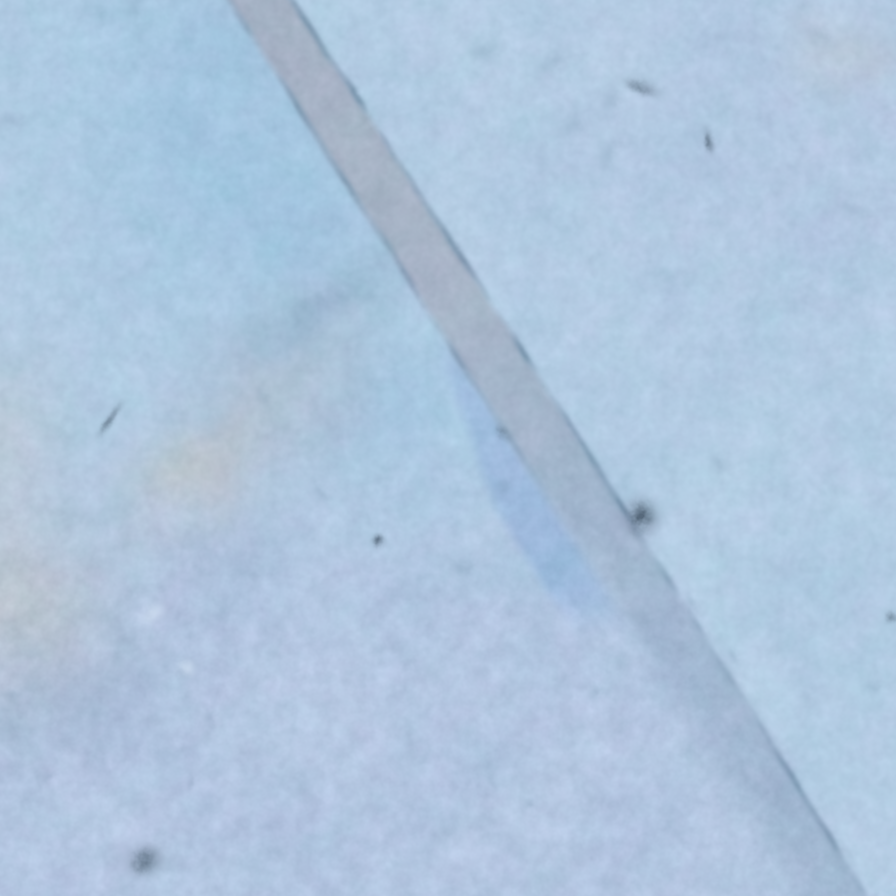
Give the GLSL for this texture, as a three.js fragment shader.

```glsl
// Weathered pale blue plaster crossed by a shallow diagonal groove, with stains and specks.
#define SLOPE 0.64
#define GROOVE_LEFT 0.256
#define GROOVE_RIGHT 0.326
#define EDGE_WIDTH 0.0045
#define MOTTLE 0.05
#define GRAIN 0.065
#define PLASTER vec3(0.70, 0.80, 0.89)
#define LAVENDER vec3(0.70, 0.775, 0.88)
#define WASH_BLUE vec3(0.63, 0.77, 0.875)
#define TAN vec3(0.74, 0.77, 0.80)
#define SHADE vec3(0.40, 0.51, 0.61)

varying vec2 vUv;

vec2 hash2(vec2 p) {
  vec3 q = fract(p.xyx * vec3(0.1031, 0.1030, 0.0973));
  q += dot(q, q.yzx + 33.33);
  return fract((q.xx + q.yz) * q.zy);
}

float corner(vec2 cell, vec2 offset, vec2 f) {
  return dot(hash2(cell + offset) * 2.0 - 1.0, f - offset);
}

float gradientNoise(vec2 p) {
  vec2 i = floor(p), f = fract(p);
  vec2 u = f * f * f * (f * (f * 6.0 - 15.0) + 10.0);
  vec2 e = vec2(1.0, 0.0);
  return mix(mix(corner(i, e.yy, f), corner(i, e.xy, f), u.x),
             mix(corner(i, e.yx, f), corner(i, e.xx, f), u.x), u.y);
}

float fbm(vec2 p) {
  float sum = 0.0, amp = 0.6;
  for (int i = 0; i < 4; i++) {
    sum += amp * gradientNoise(p);
    p = mat2(1.6, 1.2, -1.2, 1.6) * p + 17.3;
    amp *= 0.6;
  }
  return sum;
}

vec2 turn(vec2 p, float a) {
  return vec2(cos(a) * p.x + sin(a) * p.y, cos(a) * p.y - sin(a) * p.x);
}

// Soft elliptical stain or mark
float stain(vec2 p, vec2 center, vec2 radius, float angle) {
  vec2 q = turn(p - center, angle) / radius;
  return exp(-dot(q, q));
}

void main() {
  vec2 p = vUv;
  float t = 1.0 - p.y;
  float broad = fbm(p * 7.0 + 3.0);
  float fine = fbm(p * 34.0);
  vec2 w = p + 0.05 * vec2(broad, fbm(p * 9.0 + 40.0));
  vec2 ragged = p + 0.007 * vec2(fine, fbm(p * 45.0 + 11.0));

  // Distances to both groove edges, positive toward the right
  float wobble = 0.003 * gradientNoise(p * 24.0) + 0.0015 * fine;
  float left = (p.x - GROOVE_LEFT - SLOPE * t + wobble) * 0.842;
  float right = (p.x - GROOVE_RIGHT - SLOPE * t - 0.025 * t * (1.0 - t) + wobble) * 0.842;

  // Plaster washes
  float lower = (1.0 - smoothstep(0.25, 0.58, w.y)) * (1.0 - smoothstep(-0.02, 0.02, right));
  vec3 col = mix(PLASTER, LAVENDER, lower);
  col = mix(col, LAVENDER, 0.6 * stain(w, vec2(0.9, 0.85), vec2(0.3, 0.2), 0.0));
  float leftSide = 1.0 - smoothstep(-0.01, 0.02, left);
  col = mix(col, WASH_BLUE, 0.9 * leftSide * stain(w, vec2(0.27, 0.81), vec2(0.32, 0.17), -0.9));
  col = mix(col, WASH_BLUE, 0.7 * leftSide * stain(w, vec2(0.45, 0.57), vec2(0.11, 0.07), -0.9));
  col = mix(col, vec3(0.63, 0.71, 0.82), 0.65 * stain(w, vec2(0.08, 0.22), vec2(0.14, 0.06), 0.3));
  col = mix(col, vec3(0.66, 0.73, 0.84), 0.5 * stain(w, vec2(0.24, 0.38), vec2(0.08, 0.04), 0.5));

  // Tan stains and their bluish rim
  col = mix(col, vec3(0.68, 0.745, 0.82), 0.85 * stain(w, vec2(0.30, 0.55), vec2(0.16, 0.07), 0.8));
  col = mix(col, TAN, 0.85 * stain(w, vec2(0.215, 0.475), vec2(0.075, 0.045), 0.7));
  col = mix(col, TAN, 0.8 * stain(w, vec2(0.01, 0.33), vec2(0.09, 0.10), 0.3));
  col = mix(col, TAN, 0.5 * stain(w, vec2(0.0, 0.51), vec2(0.06, 0.09), 0.0));
  col = mix(col, TAN, 0.4 * stain(w, vec2(0.95, 0.94), vec2(0.06, 0.04), 0.0));
  col = mix(col, vec3(0.57, 0.69, 0.79), 0.6 * stain(w, vec2(0.36, 0.65), vec2(0.09, 0.025), 0.5));

  // Blue streak beside the groove, widening downward
  float reach = mix(0.015, 0.056, smoothstep(0.37, 0.6, t));
  float streak = smoothstep(-reach - 0.009, -reach + 0.009, left) * (1.0 - smoothstep(-0.01, 0.012, left));
  streak *= smoothstep(0.36, 0.46, t) * (1.0 - smoothstep(0.65, 0.72, t));
  col = mix(col, vec3(0.60, 0.72, 0.86), 0.8 * streak);

  // Groove floor, fading softly into the plaster at the lower left
  float soft = mix(0.007, 0.032, smoothstep(0.4, 0.9, t));
  float groove = smoothstep(-soft, soft, left) * (1.0 - smoothstep(-0.007, 0.006, right));
  vec3 floorColor = mix(vec3(0.645, 0.695, 0.765), vec3(0.625, 0.715, 0.815), smoothstep(0.2, 0.75, t));
  col = mix(col, floorColor, 0.95 * groove);

  // Broken shadow lines along the edges
  float broken = clamp(0.45 + 1.8 * gradientNoise(p * 19.0 + 9.0) + 0.8 * fine, 0.05, 1.0);
  float rightLine = exp(-pow(right / EDGE_WIDTH, 2.0));
  float leftLine = exp(-pow(left / EDGE_WIDTH, 2.0)) * (1.0 - smoothstep(0.4, 0.62, t));
  col = mix(col, SHADE, broken * (0.62 * rightLine + 0.6 * leftLine));

  // Mottling, grain and faint scattered smudges
  col += MOTTLE * broad * vec3(1.0, 0.8, 0.6) + GRAIN * fine * (0.85 + 0.4 * lower);
  col += 0.035 * fbm(p * 18.0 + 70.0) * vec3(1.0, -0.2, 0.4) + 0.022 * gradientNoise(p * 110.0);
  for (int i = 0; i < 24; i++) {
    vec2 h = hash2(vec2(float(i) + 2.0, 7.0));
    col = mix(col, SHADE, 0.16 * stain(ragged, h, vec2(0.012, 0.007) * (0.5 + h.y), h.x * 6.3));
  }

  // Distinct pits, scratches and glints
  float pits = 0.95 * stain(ragged, vec2(0.716, 0.423), vec2(0.014, 0.015), 0.4);
  pits += 0.7 * stain(ragged, vec2(0.161, 0.040), vec2(0.016, 0.013), 0.2);
  pits += 0.55 * stain(ragged, vec2(0.423, 0.397), vec2(0.006), 0.0);
  pits += 0.5 * stain(ragged, vec2(0.123, 0.532), vec2(0.017, 0.004), 0.95);
  pits += 0.5 * stain(ragged, vec2(0.791, 0.843), vec2(0.012, 0.005), -1.3);
  pits += 0.45 * stain(ragged, vec2(0.717, 0.903), vec2(0.016, 0.006), -0.4);
  pits += 0.4 * stain(ragged, vec2(0.561, 0.518), vec2(0.009, 0.006), -0.9);
  pits += 0.5 * stain(ragged, vec2(0.995, 0.311), vec2(0.006), 0.0);
  col = mix(col, vec3(0.30, 0.37, 0.44), clamp(pits * (1.0 + 1.5 * fine), 0.0, 0.9));
  float glints = stain(ragged, vec2(0.208, 0.255), vec2(0.008), 0.0) + stain(ragged, vec2(0.171, 0.315), vec2(0.012, 0.008), 0.7);
  gl_FragColor = vec4(clamp(mix(col, vec3(0.83, 0.89, 0.96), 0.6 * glints), 0.0, 1.0), 1.0);
}
```
